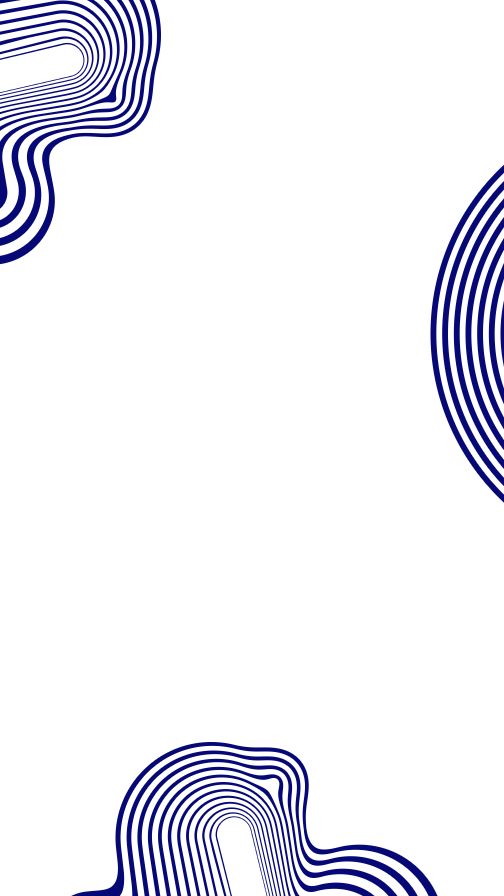
Give the GLSL for this background, as a Shadertoy shader.

```glsl
// Navy contour lines on white: two wavy blobs at the corners and a fan of arcs.
// Each blob blends the distance to an inner slot with the distance to a soft
// outer outline; stripes of that blend are box-filtered for smooth edges.

#define CANVAS_HEIGHT 7.68
#define INK vec3(0.02, 0.03, 0.46)
#define PAPER vec3(1.0)
#define BLOB_LINES 12.0
#define LINE_CROWDING 0.77
#define THIN_LINE 0.28
#define THICK_LINE 0.46
#define ARC_LINES 12.0
#define ARC_SPACING 0.1
#define ARC_RADIUS 1.98
#define ARC_CENTER vec2(5.67, 4.82)

float circle(vec2 p, vec2 center, float radius) {
    return length(p - center) - radius;
}

float capsule(vec2 p, vec2 a, vec2 b, float radius) {
    vec2 ap = p - a, ab = b - a;
    float h = clamp(dot(ap, ab) / dot(ab, ab), 0.0, 1.0);
    return length(ap - ab * h) - radius;
}

float smoothUnion(float a, float b, float k) {
    float h = max(k - abs(a - b), 0.0) / k;
    return min(a, b) - h * h * k * 0.25;
}

// Total ink from zero up to x, with a line at the end of every unit
float inkSum(float x, float width, float count) {
    x = clamp(x, 0.0, count);
    return floor(x) * width + max(fract(x) - 1.0 + width, 0.0);
}

// Ink averaged over the footprint of one pixel
float stripes(float x, float width, float count) {
    float footprint = max(length(vec2(dFdx(x), dFdy(x))), 1e-4);
    return (inkSum(x + 0.5 * footprint, width, count)
          - inkSum(x - 0.5 * footprint, width, count)) / footprint;
}

// Lines that morph from the slot to the outline, wider toward the outside
float contours(float slot, float outline) {
    float t = max(slot, 0.0) / max(slot - outline, 0.001);
    t = clamp(t, 0.001, 2.0);
    float width = mix(THIN_LINE, THICK_LINE, min(t, 1.0));
    return stripes(BLOB_LINES * pow(t, LINE_CROWDING), width, BLOB_LINES);
}

float upperBlob(vec2 p) {
    float outline = capsule(p, vec2(0.50, 7.38), vec2(-0.60, 7.28), 0.88);
    outline = smoothUnion(outline, circle(p, vec2(0.98, 6.82), 0.30), 0.20);
    float lobe = capsule(p, vec2(-0.08, 5.96), vec2(-0.50, 6.53), 0.55);
    outline = smoothUnion(outline, lobe, 0.45);
    float slot = capsule(p, vec2(0.58, 7.16), vec2(-0.40, 6.93), 0.12);
    return contours(slot, outline);
}

float lowerBlob(vec2 p) {
    float outline = capsule(p, vec2(1.81, 0.50), vec2(1.90, -0.32), 0.82);
    outline = smoothUnion(outline, circle(p, vec2(2.36, 0.98), 0.28), 0.20);
    outline = smoothUnion(outline, circle(p, vec2(3.08, -0.29), 0.73), 0.26);
    outline = smoothUnion(outline, circle(p, vec2(0.78, -0.34), 0.38), 0.30);
    float slot = capsule(p, vec2(2.01, 0.53), vec2(2.22, -0.32), 0.13);
    return contours(slot, outline);
}

float arcFan(vec2 p) {
    float rim = circle(p, ARC_CENTER, ARC_RADIUS);
    return stripes(rim / ARC_SPACING + ARC_LINES, 0.5, ARC_LINES);
}

void mainImage(out vec4 fragColor, in vec2 fragCoord) {
    vec2 p = fragCoord / iResolution.xy * CANVAS_HEIGHT;
    p.x *= iResolution.x / iResolution.y;
    float ink = max(arcFan(p), max(upperBlob(p), lowerBlob(p)));
    fragColor = vec4(mix(PAPER, INK, clamp(ink, 0.0, 1.0)), 1.0);
}
```
